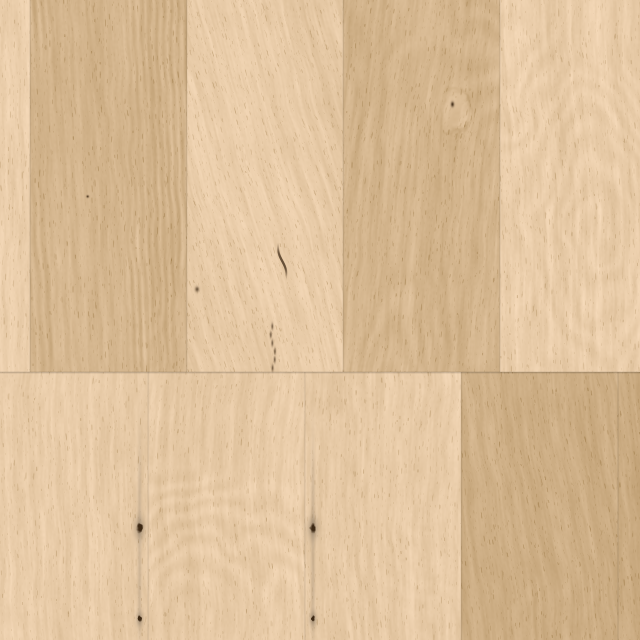
Write a WebGL 2 fragment shader that draws this texture.

```glsl
#version 300 es
precision highp float;
uniform vec2 u_resolution;
out vec4 fragColor;

// Per board: tone, lean of the grain, strength of the arched rings
const vec3 boards[10] = vec3[10](
  vec3(0.88, 0.0, 0.1), vec3(0.36, 0.04, 0.3), vec3(0.77, 0.24, 0.3), vec3(0.35, -0.08, 0.8), vec3(0.8, 0.03, 0.7),
  vec3(0.77, 0.02, 0.2), vec3(0.75, 0.0, 0.8), vec3(0.79, 0.01, 0.3), vec3(0.25, 0.13, 0.2), vec3(0.2, 0.13, 0.2));

float hash(vec2 p) {
  return fract(sin(dot(p, vec2(127.1, 311.7))) * 43758.5453);
}

float noise(vec2 p) {
  vec2 i = floor(p), f = fract(p);
  f = f * f * (3.0 - 2.0 * f);
  return mix(mix(hash(i), hash(i + vec2(1, 0)), f.x),
             mix(hash(i + vec2(0, 1)), hash(i + vec2(1, 1)), f.x), f.y);
}

float fbm(vec2 p) {
  float sum = 0.0, amp = 0.5;
  for (int i = 0; i < 4; i++) {
    sum += amp * noise(p);
    p = p * 2.03 + 17.3;
    amp *= 0.5;
  }
  return sum;
}

// Short dark dashes scattered one per cell along the grain
float pores(vec2 p, vec2 cells, float density) {
  vec2 q = p * cells;
  q.y += 7.0 * hash(vec2(floor(q.x), 3.0));
  vec2 id = floor(q);
  vec2 d = fract(q) - 0.5;
  d.x += 0.4 * (hash(id + 5.1) - 0.5);
  float halfLength = mix(0.12, 0.42, hash(id + 9.7));
  float dash = smoothstep(0.26, 0.04, abs(d.x)) * smoothstep(halfLength, halfLength * 0.4, abs(d.y));
  return dash * step(hash(id), density) * mix(0.35, 1.0, hash(id + 2.3));
}

// Soft spot with the given half extents
float spot(vec2 p, vec2 size) {
  return exp(-dot(p / size, p / size));
}

void main() {
  vec2 uv = gl_FragCoord.xy / u_resolution;
  float px = 1.0 / u_resolution.y;

  // Two rows of boards with staggered joints
  float rowEdge = 0.418, boardWidth = 0.2447;
  bool upper = uv.y > rowEdge;
  float across = (uv.x - (upper ? 0.047 : 0.2316)) / boardWidth + 1.0;
  int board = int(floor(across)) + (upper ? 0 : 5);
  float seed = float(board) * 0.37;
  float tone = boards[board].x, lean = boards[board].y, arch = boards[board].z;

  // Grain bends slowly and flows around the pale knot
  vec2 paleKnot = uv - vec2(0.712, 0.825);
  vec2 g = uv;
  g.x += lean * uv.y + 0.022 * (noise(uv * vec2(5.0, 4.0) + seed * 9.0) - 0.5);
  g.x += 0.005 * (noise(uv * vec2(14.0, 22.0) + seed * 9.0) - 0.5);
  g.x -= 0.4 * paleKnot.x * spot(paleKnot, vec2(0.035, 0.06));
  vec2 s = g + seed;

  // Broad streaks, fine fibres and arched growth rings
  tone += 0.28 * (fbm(s * vec2(20.0, 1.2)) - 0.47);
  tone += 0.22 * (noise(s * vec2(150.0, 7.0)) - 0.5);
  tone += 0.20 * (noise(s * vec2(330.0, 28.0)) - 0.5);
  tone += 0.08 * (noise(s * vec2(420.0, 210.0)) - 0.5);
  float field = noise(g * vec2(7.0, 2.6) + seed * 9.0) + 0.08 * noise(g * vec2(30.0, 20.0));
  tone += 0.10 * arch * sin(field * 75.0) * smoothstep(0.2, 0.6, noise(uv * 6.0 + seed * 9.0));

  // Rippled pale ridges on the second upper board
  if (board == 1) {
    float ridge = sin(g.x * 520.0 + 5.0 * noise(g * vec2(18.0, 16.0)));
    tone += 0.13 * ridge * smoothstep(0.3, 0.7, noise(g * vec2(12.0, 6.0) + 2.0));
  }

  // Open pores, more distinct on the leaning board
  tone -= 0.48 * pores(s, vec2(170.0, 55.0), board == 2 ? 0.34 : 0.2);
  tone -= 0.26 * pores(s + 3.7, vec2(260.0, 80.0), 0.35);

  // Pale knot with a wavering rim
  float rim = length(paleKnot / vec2(0.024, 0.036)) + 0.8 * (fbm(uv * 45.0) - 0.5);
  tone += 0.24 * smoothstep(1.1, 0.5, rim);
  tone -= 0.28 * smoothstep(0.16, 0.0, abs(rim - 1.0)) * noise(uv * 60.0);

  vec3 color = mix(vec3(0.76, 0.635, 0.465), vec3(0.95, 0.84, 0.71), clamp(tone, -0.5, 1.15));

  // Dark knots repeated in two columns on the lower row
  float dark = 0.0;
  for (int i = 0; i < 4; i++) {
    float col = float(i % 2), low = float(i / 2);
    vec2 d = uv - vec2(0.218 + 0.271 * col, 0.175 - 0.142 * low);
    float size = 1.0 - 0.35 * low;
    color *= 1.0 - 0.22 * spot(d, vec2(0.008, 0.017) * size);
    color *= 1.0 - 0.10 * spot(d - vec2(0.0, 0.05), vec2(0.003, 0.09));
    d += 0.003 * (vec2(noise(uv * 240.0), noise(uv * 240.0 + 9.0)) - 0.5);
    dark = max(dark, smoothstep(1.2, 0.5, length(d / vec2(0.0045, 0.0075)) / size));
  }

  // Slanted crack, pinholes and a trail of dark flecks
  vec2 crack = uv - vec2(0.441, 0.592);
  crack.x += 0.27 * crack.y + 0.002 * sin(crack.y * 130.0);
  dark = max(dark, 0.75 * smoothstep(1.2, 0.4, length(crack / vec2(0.0026, 0.026))));
  dark = max(dark, 0.9 * spot(uv - vec2(0.707, 0.837), vec2(0.0025, 0.004)));
  dark = max(dark, 0.8 * spot(uv - vec2(0.137, 0.693), vec2(0.002)));
  dark = max(dark, 0.7 * spot(uv - vec2(0.308, 0.548), vec2(0.003, 0.004)));
  for (int i = 0; i < 6; i++) {
    float k = float(i);
    vec2 fleck = vec2(0.427 + 0.008 * (hash(vec2(k, 4.0)) - 0.5), 0.425 + 0.013 * k);
    dark = max(dark, 0.6 * spot(uv - fleck, vec2(0.0017, 0.005)));
  }
  color = mix(color, vec3(0.24, 0.16, 0.08), dark);

  // Hairline joints
  float side = abs(fract(across + 0.5) - 0.5) * boardWidth;
  color *= 1.0 - 0.07 * smoothstep(0.001 + px, 0.0, side);
  color *= 1.0 - 0.16 * smoothstep(0.001 + px, 0.0, abs(uv.y - rowEdge));
  fragColor = vec4(color, 1.0);
}
```
